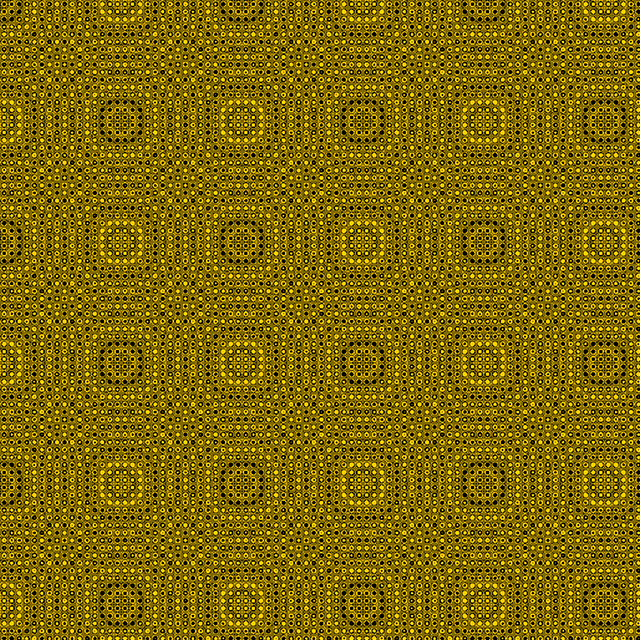
A three.js fragment shader for this pattern:

```glsl
varying vec2 vUv;

const float PI = 3.14159265;
const float GRID = 768.0;          // sample sites across the canvas
const float MOIRE_PITCH = 145.0;   // sites between neighbouring rosettes
const float PHASE_STEPS = 161.0;   // half turns of phase per MOIRE_PITCH units of r^2
const float SOFTNESS = 1.5;        // reconstruction filter scale, in sites
const float LOBES = 3.0;           // lobes of the filter window
const vec3 INK = vec3(0.0);
const vec3 GOLD = vec3(1.0, 0.816, 0.0);

// Parity of the squared radius: undersampling folds it into a lattice of rings.
// Reducing modulo two pitches keeps every product exact in single precision.
float ringParity(vec2 site) {
  float period = 2.0 * MOIRE_PITCH;
  vec2 s = mod(site, period);
  float radiusSq = mod(dot(s, s), period);
  float band = floor((radiusSq * PHASE_STEPS + 0.5) / MOIRE_PITCH);
  return 1.0 - mod(band, 2.0);
}

// Windowed sinc weight at a distance given in sites
float lanczos(float offset) {
  float x = abs(offset) / SOFTNESS;
  if (x >= LOBES) return 0.0;
  if (x < 0.001) return 1.0;
  float a = PI * x;
  return LOBES * sin(a) * sin(a / LOBES) / (a * a);
}

void main() {
  // The rings radiate from the upper left corner
  vec2 p = vec2(vUv.x, 1.0 - vUv.y) * GRID;
  vec2 base = floor(p);

  // Smooth the binary sites with a separable filter
  float sum = 0.0;
  float total = 0.0;
  for (int j = -4; j <= 4; j++) {
    float y = base.y + float(j);
    float weightY = lanczos(y + 0.5 - p.y);
    for (int i = -4; i <= 4; i++) {
      float x = base.x + float(i);
      float weight = weightY * lanczos(x + 0.5 - p.x);
      sum += weight * ringParity(vec2(x, y));
      total += weight;
    }
  }

  // Overshoot is kept until the end so that edges stay crisp
  vec3 color = INK + (GOLD - INK) * (sum / total);
  gl_FragColor = vec4(clamp(color, 0.0, 1.0), 1.0);
}
```
